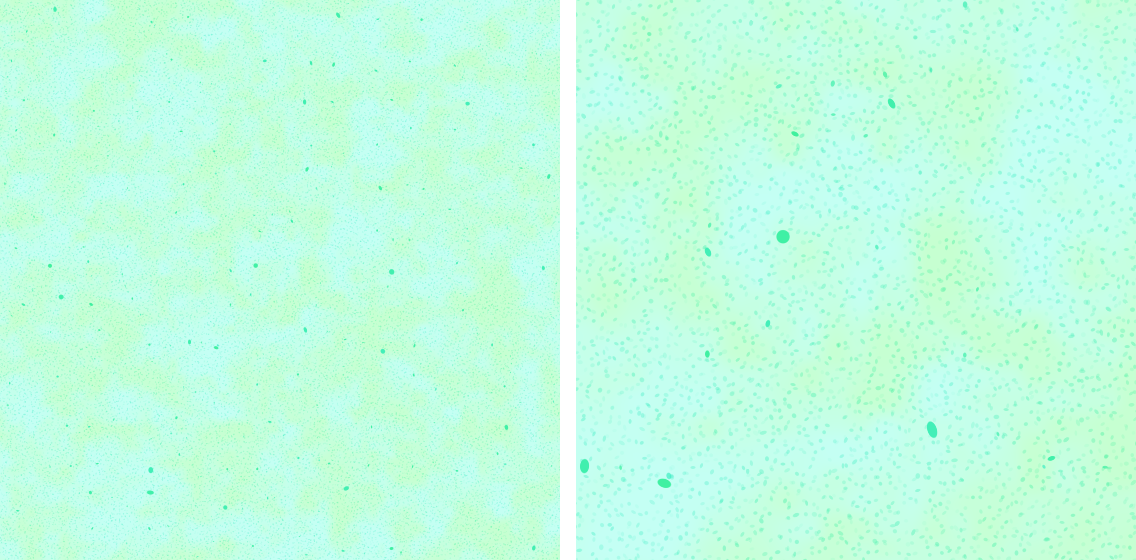
Left, the full canvas; right, a detail of the centre.
A WebGL 1 fragment shader for this texture:

```glsl
precision highp float;
uniform vec2 u_resolution;

#define BLOTCH_SCALE 18.0
#define BROAD_SCALE 6.0
#define DUST_CELLS 150.0
#define DUST_AMOUNT 0.80
#define FLECK_CELLS 38.0
#define FLECK_AMOUNT 0.10
#define SPECK_CELLS 14.0
#define SPECK_AMOUNT 0.55
#define WARM_MINT vec3(0.778, 1.0, 0.820)
#define COOL_MINT vec3(0.768, 1.0, 0.955)
#define SPECK_GREEN vec3(0.22, 0.94, 0.60)
#define SPECK_TEAL vec3(0.24, 0.93, 0.77)

float hash(vec2 p) {
  vec3 q = fract(p.xyx * 0.1031);
  q += dot(q, q.yzx + 33.33);
  return fract((q.x + q.y) * q.z);
}

vec2 hash2(vec2 p) {
  return vec2(hash(p), hash(p + 71.7));
}

vec2 rotate(vec2 p, float angle) {
  float c = cos(angle);
  float s = sin(angle);
  return vec2(c * p.x - s * p.y, s * p.x + c * p.y);
}

float valueNoise(vec2 p) {
  vec2 cell = floor(p);
  vec2 f = fract(p);
  f = f * f * (3.0 - 2.0 * f);
  float low = mix(hash(cell), hash(cell + vec2(1.0, 0.0)), f.x);
  float high = mix(hash(cell + vec2(0.0, 1.0)), hash(cell + 1.0), f.x);
  return mix(low, high, f.y);
}

// Small patches riding on a weak broad drift
float blotches(vec2 p) {
  float sum = 0.10 * valueNoise(p * BROAD_SCALE + 41.0);
  float weight = 0.41;
  p = p * BLOTCH_SCALE + 5.0;
  for (int i = 0; i < 3; i++) {
    sum += weight * valueNoise(p);
    p = p * 1.93 + 17.3;
    weight *= 0.71;
  }
  return sum;
}

// One jittered ellipse per cell: x is coverage, y is a random tint
vec2 scatter(vec2 p, float cells, float amount, float minSize, float maxSize,
             float seed, float pixel) {
  vec2 id = floor(p * cells) + seed;
  vec2 center = 0.2 + 0.6 * hash2(id + 3.1);
  vec2 offset = (fract(p * cells) - center) / cells;
  offset = rotate(offset, (hash(id + 11.9) - 0.5) * 1.2);

  // Few large grains among many small ones
  float size = mix(minSize, maxSize, pow(hash(id + 23.7), 5.0));
  float stretch = mix(0.72, 1.4, hash(id + 37.3));
  float d = length(offset * vec2(stretch, 1.0 / stretch)) - size;
  float present = step(hash(id + 53.1), amount);
  float coverage = present * (1.0 - smoothstep(-0.7 * pixel, 0.7 * pixel, d));
  return vec2(coverage, hash(id + 91.3));
}

void main() {
  float side = min(u_resolution.x, u_resolution.y);
  vec2 p = gl_FragCoord.xy / side;
  float pixel = 1.0 / side;

  // Paper ground
  float tone = smoothstep(0.2, 0.78, blotches(p));
  vec3 color = mix(WARM_MINT, COOL_MINT, tone);

  // Fine dust in two turned layers, so that no grid shows
  vec3 dustColor = mix(SPECK_GREEN, SPECK_TEAL, tone);
  for (int i = 0; i < 2; i++) {
    float layer = float(i);
    vec2 turned = rotate(p, 0.4 + 0.7 * layer) + 2.0;
    vec2 dust = scatter(turned, DUST_CELLS, DUST_AMOUNT, 0.0011, 0.0015,
                        7.0 + 503.0 * layer, pixel);
    color = mix(color, dustColor, dust.x * mix(0.05, 0.38, dust.y));
  }

  // Faint flecks
  vec2 fleck = scatter(p, FLECK_CELLS, FLECK_AMOUNT, 0.0010, 0.0020, 131.0, pixel);
  color = mix(color, mix(SPECK_GREEN, SPECK_TEAL, fleck.y), fleck.x * 0.7);

  // Strong specks
  vec2 speck = scatter(p, SPECK_CELLS, SPECK_AMOUNT, 0.0017, 0.0048, 311.0, pixel);
  color = mix(color, mix(SPECK_GREEN, SPECK_TEAL, speck.y * 0.7), speck.x * 0.95);

  gl_FragColor = vec4(color, 1.0);
}
```
